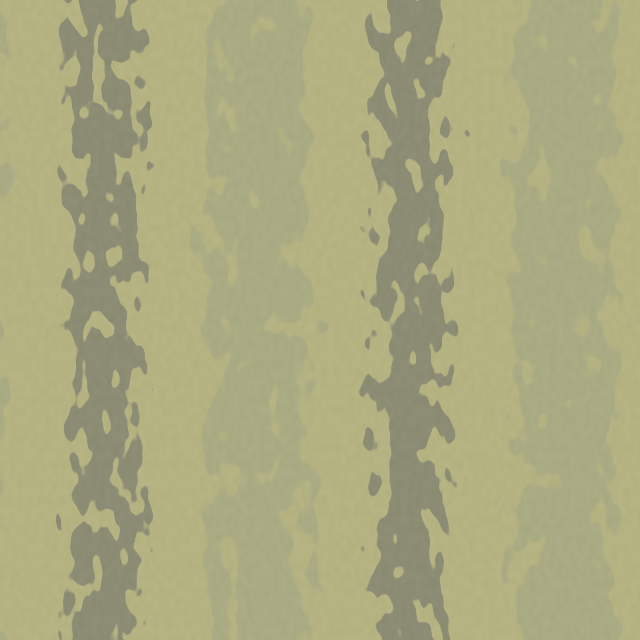
Reproduce this pattern procedurally as a WebGL 1 fragment shader.

```glsl
precision highp float;

uniform vec2 u_resolution;

// Stripe layout, in canvas widths
const float PERIOD = 0.479;
const float DARK_CENTER = 0.163;
const float PALE_CENTER = 0.403;
const float DARK_HALF_WIDTH = 0.047;
const float PALE_HALF_WIDTH = 0.071;

// Bias towards ink at the middle of a stripe; higher means fewer holes
const float DARK_DENSITY = 0.28;
const float PALE_DENSITY = 0.46;

// Blot cells per canvas, taller than wide
const vec2 DARK_CELLS = vec2(38.0, 20.0);
const vec2 PALE_CELLS = vec2(31.0, 17.0);
const vec2 GRAIN_CELLS = vec2(95.0, 70.0);

const float DARK_SOFTNESS = 0.045;
const float PALE_SOFTNESS = 0.1;
const float WANDER = 0.012;
const float GRAIN = 0.018;

const vec3 GROUND_COLOR = vec3(0.71, 0.70, 0.51);
const vec3 PALE_COLOR = vec3(0.665, 0.67, 0.515);
const vec3 DARK_COLOR = vec3(0.55, 0.55, 0.46);

vec2 randomGradient(vec2 cell) {
  float h = fract(sin(dot(cell, vec2(127.1, 311.7))) * 43758.55);
  float angle = 6.28319 * h;
  return vec2(cos(angle), sin(angle));
}

float gradientNoise(vec2 p) {
  vec2 i = floor(p);
  vec2 f = p - i;
  vec2 w = f * f * f * (f * (f * 6.0 - 15.0) + 10.0);
  float a = dot(randomGradient(i), f);
  float b = dot(randomGradient(i + vec2(1.0, 0.0)), f - vec2(1.0, 0.0));
  float c = dot(randomGradient(i + vec2(0.0, 1.0)), f - vec2(0.0, 1.0));
  float d = dot(randomGradient(i + vec2(1.0, 1.0)), f - vec2(1.0, 1.0));
  return mix(mix(a, b, w.x), mix(c, d, w.x), w.y);
}

// Broad blots with a little finer raggedness
float blotNoise(vec2 p) {
  return gradientNoise(p) + 0.3 * gradientNoise(p * 2.1 + 37.3);
}

// Signed distance in x to the nearest stripe of a repeating set
float stripeOffset(float x, float center) {
  return mod(x - center + 0.5 * PERIOD, PERIOD) - 0.5 * PERIOD;
}

// Coverage of a ragged stripe: a parabolic bias plus noise, thresholded
float blottedStripe(float offset, float halfWidth, float density,
                    float blots, float softness) {
  float r = offset / halfWidth;
  float field = density * (1.0 - r * r) + blots;
  return smoothstep(-softness, softness, field);
}

void main() {
  vec2 uv = gl_FragCoord.xy / u_resolution;

  // Slow sideways drift, different along each stripe
  float drift = WANDER * gradientNoise(uv * vec2(2.0, 5.0) + 11.5);
  float x = uv.x + drift;

  // Edges never get narrower than about a pixel
  float pixelSoftness = 0.6 * DARK_CELLS.x / u_resolution.x;

  float pale = blottedStripe(stripeOffset(x, PALE_CENTER),
                             PALE_HALF_WIDTH, PALE_DENSITY,
                             blotNoise(uv * PALE_CELLS + 83.2),
                             max(PALE_SOFTNESS, pixelSoftness));
  float dark = blottedStripe(stripeOffset(x, DARK_CENTER),
                             DARK_HALF_WIDTH, DARK_DENSITY,
                             blotNoise(uv * DARK_CELLS + 5.7),
                             max(DARK_SOFTNESS, pixelSoftness));

  vec3 color = mix(GROUND_COLOR, PALE_COLOR, pale);
  color = mix(color, DARK_COLOR, dark);

  // Faint mottling of the surface
  color += GRAIN * gradientNoise(uv * GRAIN_CELLS + 19.4);

  gl_FragColor = vec4(color, 1.0);
}
```
